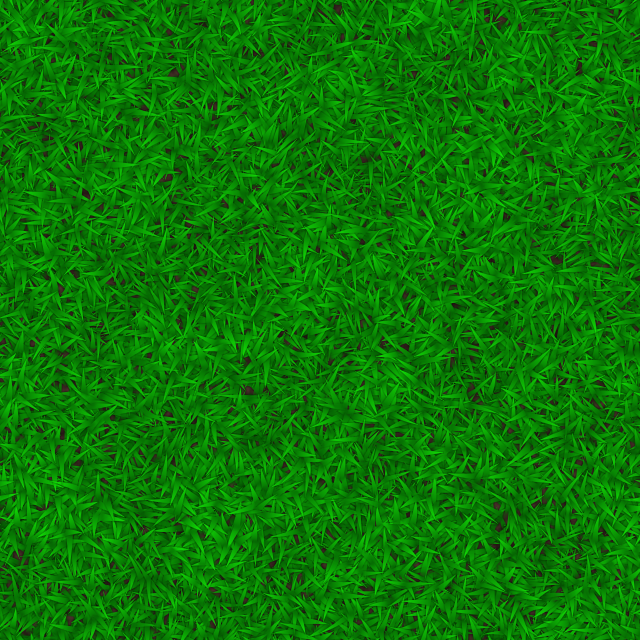
Write a WebGL 2 fragment shader that draws this texture.

```glsl
#version 300 es
precision highp float;
// Dense turf seen from above: layers of tapered, slightly bent grass blades
// are painted over mottled soil. Each layer is a shifted grid holding one
// random blade per cell; blades fade in from a dark root to a bright tip.

uniform vec2 u_resolution;
out vec4 fragColor;

const int LAYERS = 14;
const float CELLS = 30.0;          // grid cells across the canvas
const float TAU = 6.28319;

const vec3 SOIL_DARK = vec3(0.14, 0.085, 0.075);
const vec3 SOIL_LIGHT = vec3(0.30, 0.20, 0.17);
const vec3 BLADE_ROOT = vec3(0.01, 0.31, 0.008);
const vec3 BLADE_TIP = vec3(0.065, 0.82, 0.02);

// Three random values in 0..1 from an integer lattice point
vec3 hash3(ivec3 p) {
    uvec3 v = uvec3(p) * 1664525u + 1013904223u;
    v.x += v.y * v.z;
    v.y += v.z * v.x;
    v.z += v.x * v.y;
    v ^= v >> 16u;
    v.x += v.y * v.z;
    v.y += v.z * v.x;
    v.z += v.x * v.y;
    return vec3(v >> 8u) / exp2(24.0);
}

float cornerGradient(ivec2 corner, vec2 offset) {
    float angle = TAU * hash3(ivec3(corner, 91)).x;
    return dot(vec2(cos(angle), sin(angle)), offset);
}

// Gradient noise, roughly -0.7..0.7
float gradientNoise(vec2 p) {
    vec2 f = fract(p);
    ivec2 i = ivec2(floor(p));
    vec2 u = f * f * f * (f * (f * 6.0 - 15.0) + 10.0);
    float low = mix(cornerGradient(i, f),
                    cornerGradient(i + ivec2(1, 0), f - vec2(1, 0)), u.x);
    float high = mix(cornerGradient(i + ivec2(0, 1), f - vec2(0, 1)),
                     cornerGradient(i + ivec2(1, 1), f - vec2(1, 1)), u.x);
    return mix(low, high, u.y);
}

vec3 soilColor(vec2 p) {
    float mottle = gradientNoise(p * 1.5) + 0.6 * gradientNoise(p * 5.0);
    return mix(SOIL_DARK, SOIL_LIGHT, clamp(0.5 + 0.8 * mottle, 0.0, 1.0));
}

// Approximate distance to a blade centred at the origin, and position along it
vec2 bladeShape(vec2 p, float angle, float len, float halfWidth, float bend) {
    vec2 axis = vec2(cos(angle), sin(angle));
    float along = dot(p, axis) / len + 0.5;
    float across = dot(p, vec2(-axis.y, axis.x));
    float t = clamp(along, 0.0, 1.0);
    across -= bend * t * (1.0 - t);
    float taper = halfWidth * (1.0 - pow(t, 1.7));
    float ends = (abs(along - 0.5) - 0.5) * len;
    return vec2(max(abs(across) - taper, ends), t);
}

// Paint the blade of one cell over the colour below; p is relative to the cell
vec3 paintBlade(vec3 below, vec2 p, ivec3 id, float growth, float tint, float pixel) {
    vec3 place = hash3(id);
    vec3 form = hash3(id + ivec3(0, 0, 40));
    float len = mix(1.0, 1.8, form.x);
    float halfWidth = growth * mix(0.115, 0.16, form.y);
    float bend = (form.z - 0.5) * 0.6;
    vec2 blade = bladeShape(p - place.xy, place.z * TAU, len, halfWidth, bend);

    float rise = smoothstep(0.0, 0.3, blade.y);
    float shadow = 0.17 * rise * (1.0 - smoothstep(0.0, 0.1, blade.x));
    float cover = 0.95 * rise * clamp(0.5 - blade.x / pixel, 0.0, 1.0);
    vec3 green = mix(BLADE_ROOT, BLADE_TIP, pow(blade.y, 0.75));
    green *= tint * mix(0.92, 1.08, fract(form.x * 17.0));
    return mix(below * (1.0 - shadow), green, cover);
}

void main() {
    float size = min(u_resolution.x, u_resolution.y);
    vec2 p = gl_FragCoord.xy / size * CELLS;
    float pixel = CELLS / size;

    // Broad patches of thicker, brighter growth
    float patchNoise = gradientNoise(p / 4.0) + 0.6 * gradientNoise(p / 1.9 + 40.0);
    float growth = 1.0 + 0.35 * patchNoise;

    vec3 color = soilColor(p);
    for (int layer = 0; layer < LAYERS; layer++) {
        vec2 q = p + hash3(ivec3(layer, 7, 3)).xy;
        ivec2 cell = ivec2(floor(q));
        float tint = mix(0.76, 1.02, float(layer) / float(LAYERS - 1));
        tint *= 1.0 + 0.1 * patchNoise;
        for (int y = -1; y <= 1; y++) {
            for (int x = -1; x <= 1; x++) {
                ivec2 c = cell + ivec2(x, y);
                color = paintBlade(color, q - vec2(c), ivec3(c, layer), growth, tint, pixel);
            }
        }
    }
    fragColor = vec4(color, 1.0);
}
```
